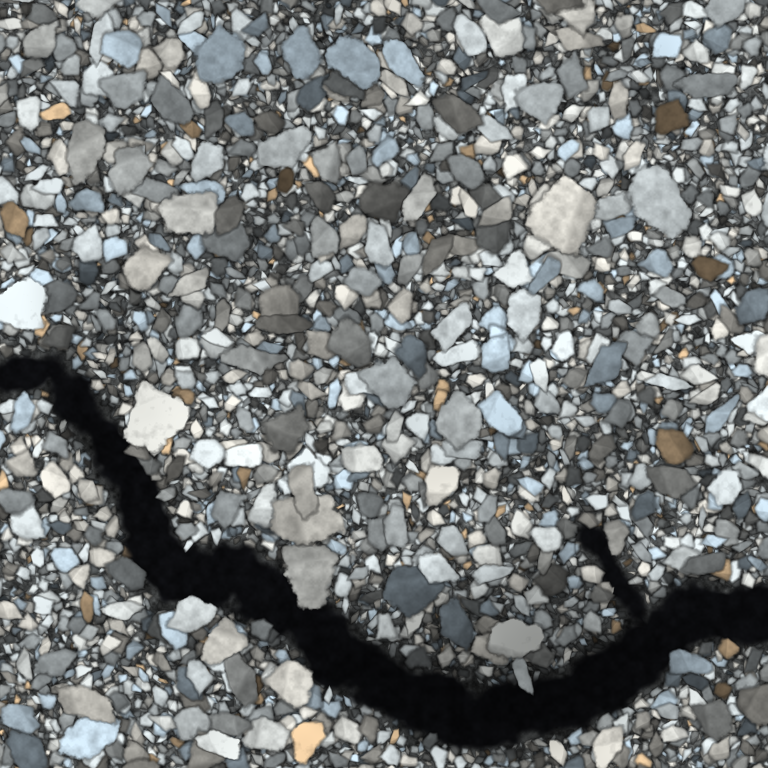
Write a Shadertoy shader that draws this texture.

```glsl
vec3 hash3(vec3 p) {
    p = fract(p * vec3(0.1031, 0.1030, 0.0973));
    p += dot(p, p.yxz + 33.33);
    return fract((p.xxy + p.yxx) * p.zyx);
}

float valueNoise(vec2 p) {
    vec2 cell = floor(p), f = fract(p);
    f = f * f * (3.0 - 2.0 * f);
    float a = hash3(vec3(cell, 71.0)).x;
    float b = hash3(vec3(cell + vec2(1, 0), 71.0)).x;
    float c = hash3(vec3(cell + vec2(0, 1), 71.0)).x;
    float d = hash3(vec3(cell + vec2(1, 1), 71.0)).x;
    return mix(mix(a, b, f.x), mix(c, d, f.x), f.y);
}

float fbm(vec2 p) {
    return 0.55 * valueNoise(p) + 0.3 * valueNoise(p * 2.1 + 5.3) + 0.15 * valueNoise(p * 4.3 + 9.1);
}

float smoothMax(float a, float b, float k) {
    float h = max(k - abs(a - b), 0.0) / k;
    return max(a, b) + h * h * k * 0.25;
}

float segmentDistance(vec2 p, vec2 a, vec2 b) {
    vec2 ab = b - a;
    return length(p - a - ab * clamp(dot(p - a, ab) / dot(ab, ab), 0.0, 1.0));
}

// Signed distance to the winding crack and its short side branch
float crackDistance(vec2 p) {
    vec2 path[14] = vec2[14](
        vec2(-0.02, 0.505), vec2(0.07, 0.518), vec2(0.125, 0.44), vec2(0.17, 0.36),
        vec2(0.215, 0.25), vec2(0.31, 0.25), vec2(0.39, 0.205), vec2(0.445, 0.14),
        vec2(0.547, 0.09), vec2(0.625, 0.06), vec2(0.755, 0.09), vec2(0.83, 0.14),
        vec2(0.9, 0.205), vec2(1.03, 0.195));
    float d = 1.0;
    for (int i = 0; i < 13; i++) d = min(d, segmentDistance(p, path[i], path[i + 1]));
    d -= mix(0.025, 0.039, smoothstep(0.1, 0.3, p.x));
    return min(d, segmentDistance(p, vec2(0.77, 0.3), vec2(0.85, 0.17)) - 0.016);
}

// Angular pebble of about unit radius, cut by six random planes
float pebbleDistance(vec2 p, vec3 seed) {
    float d = length(p) - 1.15;
    for (float k = 0.0; k < 6.0; k++) {
        vec3 rnd = hash3(seed + vec3(0.0, 0.0, 17.0 + k * 3.0));
        float angle = 6.2832 * (k + 0.8 * rnd.x) / 6.0;
        d = smoothMax(d, dot(p, vec2(cos(angle), sin(angle))) - mix(0.5, 1.05, rnd.y), 0.12);
    }
    return d;
}

vec3 pebbleColor(vec3 rnd, float tone) {
    vec3 tint = mix(vec3(0.96, 1.0, 1.01), vec3(1.01, 1.0, 0.96), smoothstep(0.3, 0.9, rnd.x));
    if (rnd.y < 0.12) tint = vec3(0.9, 0.99, 1.05);
    if (rnd.y > 0.97) tint = vec3(1.02, 0.88, 0.7);
    return tone * tint;
}

void mainImage(out vec4 fragColor, in vec2 fragCoord) {
    vec2 uv = fragCoord / iResolution.y;
    float soft = max(0.0018, 0.8 / iResolution.y);
    float grain = fbm(uv * 90.0);
    float crack = crackDistance(uv) + 0.04 * (fbm(uv * 26.0) - 0.5);

    // Dark binder between the stones
    vec3 color = vec3(0.97, 1.0, 1.0) * mix(0.03, 0.5, fbm(uv * 110.0 + 3.0));

    // Layers of stones, from fine grit to coarse pebbles
    for (float layer = 0.0; layer < 6.0; layer++) {
        float size = layer / 5.0;
        float grid = 92.0 * pow(0.69, layer);
        vec2 q = uv * grid;

        // The crack opens above the grit, so coarse stones overhang it
        if (layer == 2.0) {
            color *= mix(0.7, 1.0, smoothstep(0.0, 0.035, crack));
            vec3 depth = vec3(0.04, 0.042, 0.05) * (0.5 + grain);
            color = mix(color, depth, smoothstep(0.004, -0.009, crack));
        }

        for (int j = 0; j < 9; j++) {
            vec2 cell = floor(q) + vec2(j % 3 - 1, j / 3 - 1);
            vec3 seed = vec3(cell, layer * 37.0 + 11.0);
            vec3 place = hash3(seed);
            if (place.z > mix(0.9, 0.3, size)) continue;

            vec3 form = hash3(seed + vec3(0.0, 0.0, 5.0));
            vec2 center = cell + 0.15 + 0.7 * place.xy;
            float radius = mix(0.42, 0.72, form.x);
            vec2 p = (q - center) / radius;
            if (dot(p, p) > 2.2) continue;
            if (crackDistance(center / grid) < 0.25 * radius / grid) continue;

            float turn = 6.2832 * form.y;
            vec2 local = mat2(cos(turn), -sin(turn), sin(turn), cos(turn)) * p;
            local.y /= mix(0.45, 1.0, form.z);
            local += 0.25 * (vec2(grain, fbm(uv * 80.0 + 7.0)) - 0.5);
            float d = pebbleDistance(local, seed) * radius * 0.8 / grid;

            // Flat faces, mottling and a worn rim
            vec3 rnd = hash3(seed + vec3(0.0, 0.0, 9.0));
            float tone = mix(mix(0.22, 0.32, size), mix(0.92, 0.96, size), pow(rnd.z, 0.72));
            tone *= 1.0 + 0.08 * dot(p, vec2(-0.4, 0.9)) + 0.35 * (grain - 0.5);
            tone *= 1.0 - 0.14 * smoothstep(0.2, 0.4, local.x + 0.5 * local.y) * step(0.5, rnd.x);
            tone *= mix(0.82, 1.0, smoothstep(0.0, -0.004, d));

            // Contact shadow, then the stone itself
            color *= mix(0.62, 1.0, smoothstep(0.0, 0.002 + 0.003 * size, d));
            color = mix(color, pebbleColor(rnd, min(tone, 0.9)), smoothstep(soft, -soft, d));
        }
    }

    // Uneven broad shade, deepest in the loose ground above the crack
    color *= 0.9 + 0.3 * fbm(uv * 7.0);
    color *= 1.0 - 0.35 * smoothstep(0.2, 0.05, length((uv - vec2(0.62, 0.15)) * vec2(0.7, 1.2)));

    fragColor = vec4(clamp(color, 0.0, 1.0), 1.0);
}
```
